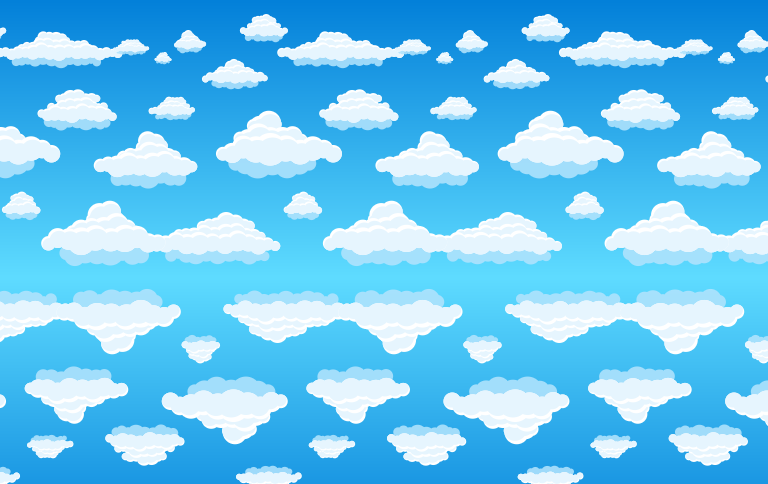
This pattern is drawn by a Shadertoy shader. Its source:

```glsl
// Layout units: the canvas is CANVAS_WIDTH wide, y runs downwards from the top.
const float CANVAS_WIDTH = 768.0;
const float PERIOD = 281.7;                  // horizontal repeat
const vec2 TURN_CENTRE = vec2(111.0, 277.5); // lower sky is a half turn of the upper

const vec3 SKY_HORIZON = vec3(0.37, 0.86, 1.0);
const vec3 SKY_EDGE = vec3(0.01, 0.50, 0.85);
const vec3 HIGHLIGHT = vec3(1.0);
const vec3 BODY = vec3(0.90, 0.96, 0.995);
const vec3 SHADE = vec3(0.69, 0.89, 0.99);
const float SHADE_OPACITY = 0.88;

// Inner body disc relative to its puff: offset and size in puff radii
const vec2 BODY_OFFSET = vec2(0.14, -0.24);
const float BODY_SIZE = 0.96;
const float PUFF_SPACING = 1.1;
const float END_TAPER = 0.45;

// Centre x, centre y, sideways lean of the peak
const int CLOUD_COUNT = 13;
const vec3 PLACES[CLOUD_COUNT] = vec3[](
    vec3(59, 49, -0.14), vec3(131, 47, 0.0), vec3(163, 58, 0.0),
    vec3(190, 42, -0.2), vec3(264, 28, 0.0), vec3(235, 74, -0.05),
    vec3(77, 110, 0.05), vec3(172, 108, 0.25), vec3(278, 144, -0.3),
    vec3(146, 160, 0.15), vec3(21, 206, 0.1), vec3(212, 239, 0.35),
    vec3(103, 234, 0.04));
// Half width, half height, fullness of the upper rows
const vec3 SHAPES[CLOUD_COUNT] = vec3[](
    vec3(63, 18, 0.08), vec3(18, 8, 0.4), vec3(8.5, 6, 0.4),
    vec3(16, 11, 0.3), vec3(24, 14, 0.35), vec3(33, 15, 0.1),
    vec3(40, 20, 0.45), vec3(23, 12, 0.35), vec3(63, 34, 0.08),
    vec3(52, 28, 0.1), vec3(19, 14, 0.5), vec3(69, 25, 0.25),
    vec3(62, 32, 0.12));

// Rows from back to front: width, height, puff radius (the first is the shade)
const int ROW_COUNT = 4;
const vec3 ROWS[ROW_COUNT] = vec3[](
    vec3(0.68, -0.54, 0.42), vec3(0.22, 0.61, 0.38),
    vec3(0.56, 0.20, 0.39), vec3(1.0, -0.14, 0.42));

float wobble(float n) {
    return 0.6 * sin(2.3 * n) + 0.4 * sin(5.1 * n + 1.0);
}

float coverage(float dist, float pixel) {
    return clamp(0.5 - dist / pixel, 0.0, 1.0);
}

// Distances to the union of puffs (x) and of their inner body discs (y)
vec2 puffRow(vec2 q, vec3 shape, float lean, vec3 row, float seed) {
    float width = row.x < 1.0 ? mix(row.x, 1.0, shape.z) : 1.0;
    float radius = row.z * shape.y;
    float span = max(width * shape.x - radius * (1.0 - END_TAPER), 0.0);
    int last = int(ceil(2.0 * span / (PUFF_SPACING * radius))) + 1;
    float shift = lean * shape.x * (1.0 - width);
    vec2 dist = vec2(1e5);
    for (int j = 0; j <= last; j++) {
        float t = 2.0 * float(j) / float(last) - 1.0;
        t *= 1.3 - 0.3 * abs(t);             // crowd the small end puffs
        float n = float(j) + seed;
        float r = radius * (1.0 - END_TAPER * t * t) * (1.0 + 0.16 * wobble(n));
        float lift = row.y - 0.1 * t * t + 0.1 * wobble(n + 4.7);
        vec2 d = q - vec2(shift + span * t, lift * shape.y);
        dist = min(dist, vec2(length(d) - r,
                              length(d - BODY_OFFSET * r) - BODY_SIZE * r));
    }
    return dist;
}

vec3 paintCloud(vec3 colour, vec2 q, int id, float pixel) {
    for (int k = 0; k < ROW_COUNT; k++) {
        float seed = 7.0 * float(id) + 3.0 * float(k);
        vec2 dist = puffRow(q, SHAPES[id], PLACES[id].z, ROWS[k], seed);
        float puffs = coverage(dist.x, pixel);
        if (k == 0) {
            colour = mix(colour, SHADE, puffs * SHADE_OPACITY);
        } else {
            colour = mix(colour, HIGHLIGHT, puffs);
            colour = mix(colour, BODY, min(puffs, coverage(dist.y, pixel)));
        }
    }
    return colour;
}

void mainImage(out vec4 fragColor, in vec2 fragCoord) {
    float pixel = CANVAS_WIDTH / iResolution.x;
    vec2 p = vec2(fragCoord.x, iResolution.y - fragCoord.y) * pixel;

    // Sky, brightest at the horizon
    float away = abs(p.y - TURN_CENTRE.y) / TURN_CENTRE.y;
    vec3 colour = mix(SKY_HORIZON, SKY_EDGE, min(away, 1.0));

    // Half turn below the horizon
    if (p.y > TURN_CENTRE.y) p = 2.0 * TURN_CENTRE - p;

    // Clouds, wrapped to the nearest repeat
    for (int id = 0; id < CLOUD_COUNT; id++) {
        vec2 q = p - PLACES[id].xy;
        q = vec2(mod(q.x + 0.5 * PERIOD, PERIOD) - 0.5 * PERIOD, -q.y);
        vec2 bounds = SHAPES[id].xy * 1.2 + 2.0;
        if (all(lessThan(abs(q), bounds))) colour = paintCloud(colour, q, id, pixel);
    }
    fragColor = vec4(colour, 1.0);
}
```
